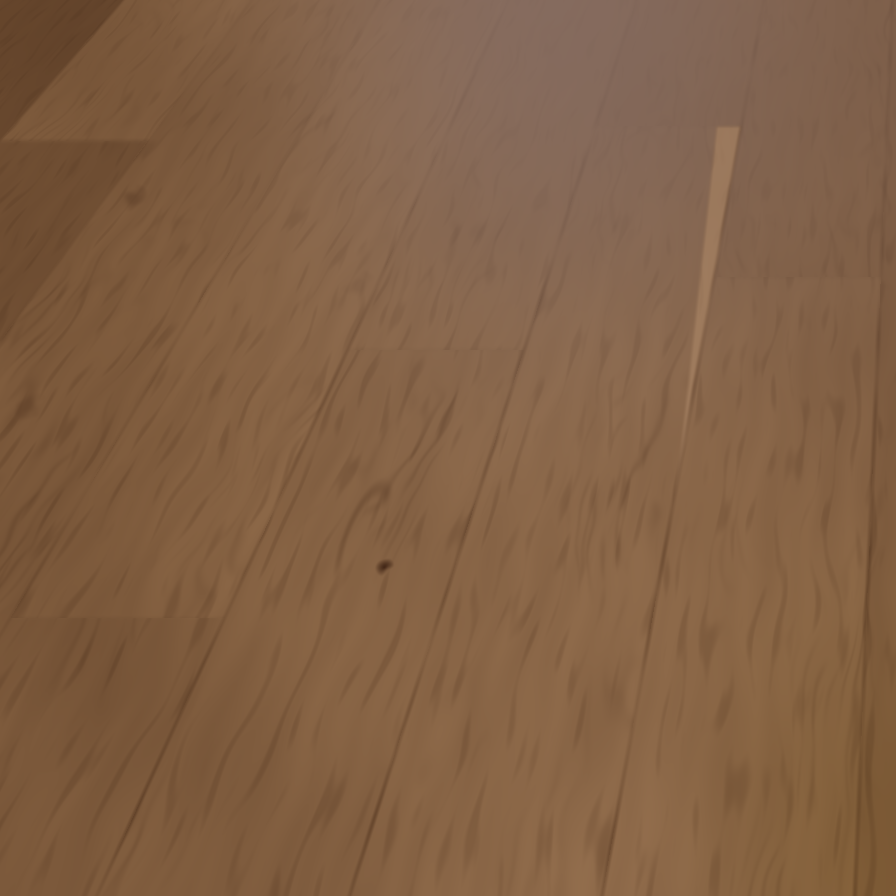
Give the GLSL for this texture, as a WebGL 2 fragment shader.

```glsl
#version 300 es
precision highp float;
// Oak plank floor in perspective, with soft window glare on the far side.

uniform vec2 u_resolution;
out vec4 fragColor;

const vec3 OAK_LEFT   = vec3(0.485, 0.348, 0.230);
const vec3 OAK_RIGHT  = vec3(0.545, 0.404, 0.280);
const vec3 FAR_SHADE  = vec3(0.475, 0.368, 0.312);
const vec3 GLARE      = vec3(0.525, 0.432, 0.402);
const vec3 SAPWOOD    = vec3(0.640, 0.500, 0.380);
const vec3 KNOT_DARK  = vec3(0.230, 0.125, 0.065);
const vec3 GRAIN_TINT = vec3(0.85, 1.03, 1.20);

const float SEAM_TOP = 0.71;      // x of seam zero at the top edge
const float SEAM_SLANT = 0.32;    // its shift to the left at the bottom
const float WIDTH_TOP = 0.143;    // plank width at the top edge
const float WIDTH_GROWTH = 0.139; // added plank width at the bottom
const float DEPTH_SCALE = 2.0;
const float SOFT = 0.003;         // edge softness
const float SEAM_DARK = 0.21;
const float RING_DARK = 0.09;
const float WISP_DARK = 0.10;
const float STREAK_DARK = 0.06;
const vec2 SAP_RANGE = vec2(9.23, 12.3);

// Per plank: depth of the end joint, tone in front of it, tone behind it.
const int FIRST_PLANK = -5;
const vec3 PLANKS[8] = vec3[8](
  vec3(30.0, -0.16, -0.16), vec3(12.13, -0.10, 0.04),
  vec3(30.0, 0.0, 0.0),     vec3(8.37, -0.02, 0.03),
  vec3(10.14, -0.01, 0.01), vec3(12.3, 0.0, -0.03),
  vec3(10.75, 0.0, -0.03),  vec3(30.0, -0.06, -0.06));

// Knots: centre, radius, strength.
const vec4 KNOTS[4] = vec4[4](
  vec4(0.429, 0.367, 0.0075, 0.9), vec4(0.150, 0.780, 0.011, 0.28),
  vec4(0.032, 0.547, 0.012, 0.20), vec4(0.400, 0.682, 0.012, 0.12));

vec2 gradientAt(ivec2 cell) {
  uint h = uint(cell.x) * 374761393u + uint(cell.y) * 668265263u;
  h = (h ^ (h >> 13)) * 1274126177u;
  h ^= h >> 16;
  float angle = float(h & 65535u) * 6.2831853 / 65536.0;
  return vec2(cos(angle), sin(angle));
}

float gradientNoise(vec2 p) {
  ivec2 i = ivec2(floor(p));
  vec2 f = fract(p);
  vec2 s = f * f * f * (f * (f * 6.0 - 15.0) + 10.0);
  float a = dot(gradientAt(i), f);
  float b = dot(gradientAt(i + ivec2(1, 0)), f - vec2(1.0, 0.0));
  float c = dot(gradientAt(i + ivec2(0, 1)), f - vec2(0.0, 1.0));
  float d = dot(gradientAt(i + ivec2(1, 1)), f - vec2(1.0, 1.0));
  return mix(mix(a, b, s.x), mix(c, d, s.x), s.y);
}

vec3 plankData(float index) {
  return PLANKS[clamp(int(index) - FIRST_PLANK, 0, 7)];
}

float plankTone(float index, float depth, float soft) {
  vec3 plank = plankData(index);
  return mix(plank.y, plank.z, smoothstep(-soft, soft, depth - plank.x));
}

// Broken growth rings, short wisps and faint streaks along the plank.
float woodGrain(vec2 p, float seed) {
  vec2 o = vec2(seed * 17.3, seed * 9.7);
  p.x += 0.07 * gradientNoise(p * vec2(3.0, 1.8) + o);
  float field = p.x * 2.2 + 1.2 * gradientNoise(p * vec2(1.8, 0.6) + o)
              + 0.16 * gradientNoise(p * vec2(8.0, 3.5) + o);
  float ring = pow(0.5 + 0.5 * sin(field * 25.0), 3.0);
  float figured = smoothstep(-0.1, 0.4, gradientNoise(p * vec2(1.5, 0.6) - o));
  float broken = smoothstep(-0.25, 0.3, gradientNoise(p * vec2(6.0, 2.6) + o.yx));
  float wisp = smoothstep(0.12, 0.5, gradientNoise(p * vec2(20.0, 2.8) + o));
  float streak = gradientNoise(p * vec2(10.0, 1.2) - o);
  return RING_DARK * ring * figured * broken + WISP_DARK * wisp + STREAK_DARK * streak;
}

void main() {
  vec2 p = gl_FragCoord.xy / u_resolution;

  // Floor coordinates: plank units across, perspective depth along.
  float drop = 1.0 - p.y;
  float width = WIDTH_TOP + WIDTH_GROWTH * drop;
  float across = (p.x - SEAM_TOP + SEAM_SLANT * drop) / width;
  float depth = DEPTH_SCALE / width;
  float depthSoft = SOFT * DEPTH_SCALE * WIDTH_GROWTH / (width * width);
  float index = floor(across);
  float seam = floor(across + 0.5);
  float seamOffset = (across - seam) * width;

  // Base wood, corner shade and plank tones.
  vec3 col = mix(OAK_LEFT, OAK_RIGHT, smoothstep(0.05, 0.6, p.x));
  col.b *= 1.0 - 0.13 * smoothstep(0.7, 1.0, p.x) * smoothstep(0.5, 0.0, p.y);
  float tone = mix(plankTone(seam - 1.0, depth, depthSoft * 1.5),
                   plankTone(seam, depth, depthSoft * 1.5),
                   smoothstep(-SOFT, SOFT, seamOffset));
  tone += 0.08 * gradientNoise(p * 4.0) - 0.06 * smoothstep(0.4, 0.0, length(p - vec2(0.0, 0.95)))
        - 0.05 * smoothstep(0.75, 1.0, p.x);
  col *= 1.0 + tone * GRAIN_TINT;

  // Sapwood wedge along one plank edge.
  float taper = (depth - SAP_RANGE.x) / (SAP_RANGE.y - SAP_RANGE.x);
  float edge = (1.0 - across) * width;
  float sap = smoothstep(-SOFT, SOFT, 0.17 * taper * width - edge)
            * smoothstep(-SOFT, SOFT, edge)
            * smoothstep(depthSoft, -depthSoft, depth - SAP_RANGE.y);
  col = mix(col, SAPWOOD, 0.85 * sap);

  // Grain, fading with distance.
  float joint = depth - plankData(index).x;
  float grain = woodGrain(vec2(across - index, depth), index * 2.0 + step(0.0, joint));
  col *= 1.0 - grain * GRAIN_TINT * mix(0.55, 1.0, smoothstep(0.0, 0.5, drop)) * (1.0 - 0.6 * sap);

  // Curved figure beside the main knot.
  vec2 q = p - vec2(0.405, 0.40);
  q = vec2(q.x - 0.35 * q.y, q.y) / vec2(0.02, 0.055);
  float arch = smoothstep(0.28, 0.0, abs(length(q) - 1.0)) * smoothstep(0.4, -0.6, q.x - q.y);
  col *= 1.0 - 0.14 * arch * GRAIN_TINT;

  // Knots.
  for (int i = 0; i < 4; i++) {
    vec4 k = KNOTS[i];
    vec2 d = p - k.xy;
    float r = length(vec2(d.x - 0.4 * d.y, d.y)) + 0.7 * k.z * gradientNoise(p * 70.0);
    col = mix(col, KNOT_DARK, k.w * smoothstep(1.4 * k.z, 0.2 * k.z, r));
  }

  // Worn seams and faint end joints.
  float wear = clamp(0.75 + 1.1 * gradientNoise(vec2(seam * 5.3, depth * 2.5)), 0.15, 1.2);
  float seamFade = mix(0.25, 1.0, smoothstep(-3.0, 0.0, seam)) * mix(0.75, 1.0, drop);
  float gap = smoothstep(0.0045, 0.0, abs(seamOffset));
  col *= 1.0 - SEAM_DARK * wear * seamFade * gap * GRAIN_TINT;
  col *= 1.0 - 0.015 * smoothstep(1.5 * depthSoft, 0.0, abs(joint));

  // Cool shade and glare toward the far side.
  float far = 0.5 * smoothstep(0.4, 1.0, p.y) * smoothstep(0.25, 0.8, p.x);
  col = mix(col, FAR_SHADE, far * (1.0 - 0.8 * sap));
  vec2 g = (p - vec2(0.61, 1.03)) / vec2(0.27, 0.38);
  col = mix(col, GLARE, 0.7 * exp(-dot(g, g)) * (1.0 - 0.8 * sap));

  fragColor = vec4(col, 1.0);
}
```
